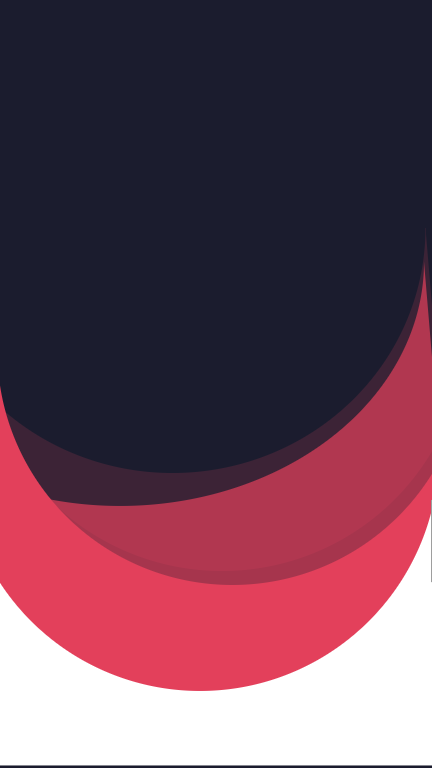
Write a WebGL 1 fragment shader that draws this background.

```glsl
precision highp float;
// Flat paper-cut crescents: a navy field hangs over nested bowls of plum,
// crimson and coral above a white floor. Each layer paints the area
// below the lower half of an ellipse, with edges smoothed by distance.

uniform vec2 u_resolution;

const float ASPECT = 0.5625;     // canvas width, in canvas heights
const float TAPER = 0.084;       // sideways lean of the right-hand tips
const float FLOOR_LINE = 0.0033; // height of the dark strip at the bottom

const vec3 NAVY = vec3(0.106, 0.110, 0.180);
const vec3 PLUM = vec3(0.235, 0.137, 0.212);
const vec3 CRIMSON = vec3(0.694, 0.216, 0.314);
const vec3 SHADE = vec3(0.651, 0.208, 0.302);
const vec3 CORAL = vec3(0.890, 0.251, 0.357);
const vec3 WHITE = vec3(1.0);
const vec3 GREY = vec3(0.62);

// Bowls: centre in xy, radii in zw
const vec4 NAVY_BOWL = vec4(0.2246, 0.7031, 0.3294, 0.3190);
const vec4 PLUM_BOWL = vec4(0.1563, 0.6589, 0.3958, 0.3177);
const vec4 CRIMSON_BOWL = vec4(0.2891, 0.5742, 0.3177, 0.3177);
const vec4 SHADE_BOWL = vec4(0.3025, 0.5443, 0.3060, 0.3060);
const vec4 CORAL_BOWL = vec4(0.2604, 0.4115, 0.3112, 0.3112);

// Sliver at the right edge: lower left corner, upper right corner
const vec4 SLIVER = vec4(0.5612, 0.242, 0.57, 0.349);

// Coverage of the inside (negative side) of a distance
float fill(float dist) {
  return clamp(0.5 - dist * u_resolution.y, 0.0, 1.0);
}

// Approximate signed distance to an ellipse
float ellipse(vec2 p, vec4 bowl) {
  vec2 d = p - bowl.xy;
  float k = length(d / bowl.zw);
  float slope = length(d / (bowl.zw * bowl.zw));
  return k * (k - 1.0) / max(slope, 0.001);
}

// Distance to the area outside a bowl and below its centre
float under(vec2 p, vec4 bowl) {
  return max(-ellipse(p, bowl), p.y - bowl.y);
}

// The same area, cut by a slanted edge that starts at the bowl's right tip
float tapered(vec2 p, vec4 bowl) {
  float edge = bowl.x + bowl.z + TAPER * (bowl.y - p.y);
  return max(under(p, bowl), p.x - edge);
}

float box(vec2 p, vec4 corners) {
  vec2 d = max(corners.xy - p, p - corners.zw);
  return max(d.x, d.y);
}

void main() {
  vec2 p = gl_FragCoord.xy / u_resolution * vec2(ASPECT, 1.0);

  // Layers from back to front
  vec3 color = NAVY;
  color = mix(color, PLUM, fill(tapered(p, NAVY_BOWL)));
  color = mix(color, CRIMSON, fill(tapered(p, PLUM_BOWL)));
  color = mix(color, SHADE, fill(under(p, CRIMSON_BOWL)));
  color = mix(color, CORAL, fill(under(p, SHADE_BOWL)));
  color = mix(color, WHITE, fill(under(p, CORAL_BOWL)));

  // Edge details
  color = mix(color, GREY, fill(box(p, SLIVER)));
  color = mix(color, NAVY, fill(p.y - FLOOR_LINE));

  gl_FragColor = vec4(color, 1.0);
}
```
